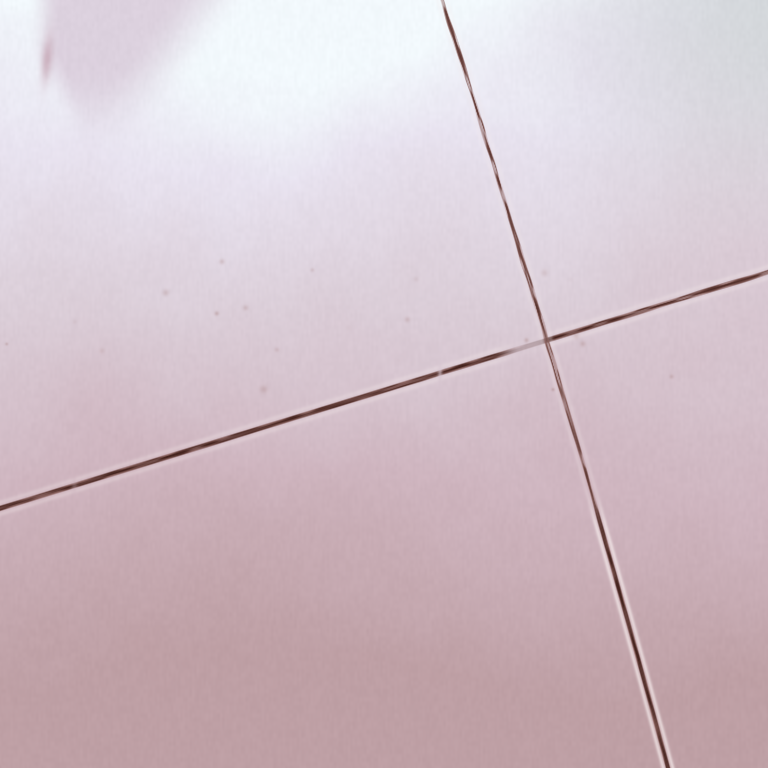
Give the GLSL for this texture, as a Shadertoy shader.

```glsl
#define CROSSING vec2(0.712, 0.557)
#define ROW_SLOPE 0.3075
#define COLUMN_LEAN -0.297
#define COLUMN_BEND -0.0244
#define ROW_HALF_WIDTH 0.0036
#define COLUMN_HALF_WIDTH 0.0030
#define MOTTLE 0.11
#define GRAIN 0.012
#define SPECK_COUNT 22

const vec3 ROSE  = vec3(0.745, 0.625, 0.645);
const vec3 MAUVE = vec3(0.81, 0.71, 0.75);
const vec3 LILAC = vec3(0.86, 0.81, 0.85);
const vec3 PALE  = vec3(0.91, 0.89, 0.94);
const vec3 GLARE = vec3(0.95, 0.975, 0.99);
const vec3 SHADE = vec3(0.80, 0.83, 0.83);
const vec3 RUST  = vec3(0.59, 0.42, 0.40);
const vec3 DARK  = vec3(0.27, 0.14, 0.12);

float hash(vec2 p) {
    vec3 q = fract(p.xyx * 0.1031);
    q += dot(q, q.yzx + 33.33);
    return fract((q.x + q.y) * q.z);
}

float noise(vec2 p) {
    vec2 i = floor(p), f = fract(p);
    f = f * f * (3.0 - 2.0 * f);
    return mix(mix(hash(i), hash(i + vec2(1, 0)), f.x),
               mix(hash(i + vec2(0, 1)), hash(i + vec2(1, 1)), f.x), f.y);
}

float fbm(vec2 p) {
    float sum = 0.0, amp = 0.5;
    for (int i = 0; i < 5; i++) {
        sum += amp * noise(p);
        p = p * 2.03 + 17.0;
        amp *= 0.5;
    }
    return sum;
}

float ramp(float a, float b, float x) { return clamp((x - a) / (b - a), 0.0, 1.0); }

float bump(float x, float width) { return exp(-x * x / (width * width)); }

// Glazed surface: rose at the bottom, glare at the top
vec3 surface(vec2 p) {
    float t = p.y + MOTTLE * 2.0 * (fbm(p * 4.0 + 5.0) - 0.48);
    t += 0.09 * bump(length(p - vec2(0.33, 0.86)), 0.25);
    t -= 0.13 * smoothstep(0.5, 1.0, p.x) * smoothstep(0.4, 0.8, p.y);
    vec3 c = mix(ROSE, MAUVE, ramp(0.13, 0.39, t));
    c = mix(c, LILAC, ramp(0.39, 0.63, t));
    c = mix(c, PALE, ramp(0.63, 0.83, t));
    c = mix(c, GLARE, ramp(0.83, 0.97, t));
    c = mix(c, SHADE, 0.75 * smoothstep(0.6, 1.05, p.x) * smoothstep(0.65, 1.0, p.y));

    // Soft reflection in the upper left corner
    float leftEdge = 0.05 + 0.5 * max(0.93 - p.y, 0.0);
    float rightEdge = 0.16 + 0.7 * (p.y - 0.82);
    float veil = smoothstep(-0.015, 0.03, p.x - leftEdge)
               * (1.0 - smoothstep(-0.07, 0.04, p.x - rightEdge))
               * smoothstep(0.78, 0.92, p.y);
    c = mix(c, vec3(0.84, 0.78, 0.84), 0.8 * veil);
    float mark = bump(p.x - 0.061 - 0.1 * (p.y - 0.92), 0.007) * bump(p.y - 0.922, 0.03);
    c = mix(c, vec3(0.74, 0.59, 0.65), 0.6 * mark);
    return c + GRAIN * (noise(p * 190.0) + noise(p * vec2(330.0, 90.0)) - 1.0);
}

// Joint with light rims; wear thins and reddens the dark core
vec3 joint(vec3 c, float d, float s, float halfWidth, float wear, float rim, float px) {
    float streak = noise(vec2(s * 55.0, d * 420.0 + 9.0));
    float patches = noise(vec2(s * 24.0, 3.0));
    d += 0.0016 * wear * (noise(vec2(s * 38.0, 7.0)) - 0.5);
    float w = halfWidth * mix(1.0, 0.7 + 0.5 * patches, wear);
    float glow = bump(abs(d) - halfWidth * 2.0, halfWidth * 0.9);
    c = mix(c, vec3(0.96, 0.92, 0.92), rim * glow);
    float core = 1.0 - smoothstep(w - px - 0.0008, w + px, abs(d));
    float rust = clamp(0.15 + 0.45 * wear + 0.7 * (streak - 0.5)
               + 0.4 * abs(d) / halfWidth, 0.0, 1.0);
    float cover = 1.0 - wear * 0.6 * smoothstep(0.35, 0.8, streak);
    return mix(c, mix(DARK, RUST, rust), core * cover);
}

void mainImage(out vec4 fragColor, in vec2 fragCoord) {
    vec2 p = fragCoord / iResolution.y;
    float px = 0.7 / iResolution.y;
    vec3 c = surface(p);

    // Faint specks in a band around the middle
    for (int i = 0; i < SPECK_COUNT; i++) {
        float k = float(i);
        vec2 at = vec2(hash(vec2(k, 3.1)), 0.48 + 0.18 * hash(vec2(k, 8.7)));
        float size = 0.002 + 0.003 * hash(vec2(k, 5.3));
        c = mix(c, RUST, 0.3 * hash(vec2(k, 1.9)) * bump(length(p - at), size));
    }

    vec2 q = p - CROSSING;

    // Row joint: nearly whole, rubbed away just left of the crossing
    float rowDist = (q.y - ROW_SLOPE * q.x) / sqrt(1.0 + ROW_SLOPE * ROW_SLOPE);
    float rubbed = smoothstep(-0.07, -0.035, q.x) * (1.0 - smoothstep(-0.012, 0.012, q.x));
    float rowWear = 0.15 + 0.3 * smoothstep(-0.02, 0.2, q.x);
    vec3 row = joint(c, rowDist, p.x, ROW_HALF_WIDTH, rowWear, 0.28, px);
    float chip = bump(q.x + 0.139, 0.003) + 0.5 * bump(q.x + 0.615, 0.004);
    c = mix(row, c, clamp(0.75 * rubbed + 0.6 * chip, 0.0, 1.0));

    // Column joint: patchy above, dark and crisp toward the bottom
    float bend = COLUMN_LEAN * q.y + COLUMN_BEND * q.y * q.y;
    float lean = COLUMN_LEAN + 2.0 * COLUMN_BEND * q.y;
    float columnDist = (q.x - bend) / sqrt(1.0 + lean * lean);
    float worn = smoothstep(-0.25, -0.2, q.y);
    c = joint(c, columnDist, p.y, COLUMN_HALF_WIDTH, 0.85 * worn, mix(0.65, 0.2, worn), px);

    fragColor = vec4(clamp(c, 0.0, 1.0), 1.0);
}
```
